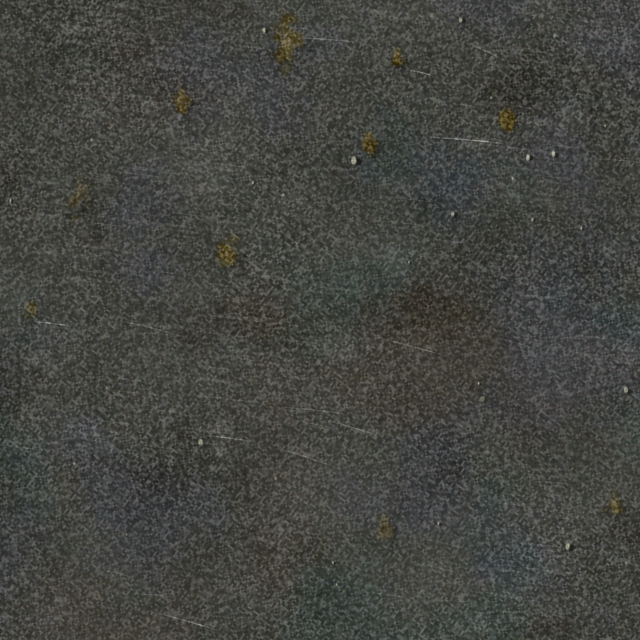
This texture is drawn by a Shadertoy shader. Its source:

```glsl
float hash(vec2 p) {
    uvec2 q = uvec2(ivec2(floor(p))) * uvec2(1597334677u, 3812015801u);
    uint n = (q.x ^ q.y) * 1597334677u;
    n = (n ^ (n >> 15)) * 2246822519u;
    n ^= n >> 13;
    return float(n >> 8) / 16777216.0;
}

vec2 hash2(float i, float seed) {
    return vec2(hash(vec2(i, seed)), hash(vec2(i, seed + 57.0)));
}

float noise(vec2 p) {
    vec2 i = floor(p), f = fract(p);
    f = f * f * (3.0 - 2.0 * f);
    return mix(mix(hash(i), hash(i + vec2(1, 0)), f.x),
               mix(hash(i + vec2(0, 1)), hash(i + vec2(1, 1)), f.x), f.y);
}

float fbm(vec2 p) {
    float sum = 0.0, amp = 0.5;
    for (int i = 0; i < 5; i++) {
        sum += amp * noise(p);
        p = mat2(0.8, 0.6, -0.6, 0.8) * p * 2.03 + 17.0;
        amp *= 0.5;
    }
    return sum / 0.97;
}

// Offset from a centre, wrapped around the canvas edges
vec2 wrapped(vec2 p, vec2 centre) {
    return fract(p - centre + 0.5) - 0.5;
}

// Ragged spot: 1 inside, fading to 0 at its worn rim
float spot(vec2 d, vec2 radius, float rough, float soft) {
    return 1.0 - smoothstep(1.0 - soft, 1.0 + soft, length(d / radius) + rough);
}

vec3 slate(vec2 uv) {
    float cloud = fbm(uv * 4.0 + 3.0) - 0.5;
    float blotch = fbm(uv * 13.0 + 40.0) - 0.5;
    vec3 col = vec3(0.267, 0.270, 0.249) + 0.07 * cloud + 0.05 * blotch;

    // Blue, green and brown tints
    float blue = smoothstep(0.50, 0.72, fbm(uv * 4.5 + 71.0));
    float green = smoothstep(0.52, 0.72, fbm(uv * 4.0 + 113.0));
    float brown = smoothstep(0.50, 0.72, fbm(uv * 4.5 + 159.0));
    col += blue * vec3(0.0, 0.001, 0.024);
    col += green * vec3(-0.024, -0.002, 0.0);
    col += brown * vec3(0.006, -0.006, -0.012);

    // Dark stains
    float stain = smoothstep(0.58, 0.76, fbm(uv * vec2(6.0, 8.0) + 211.0));
    return col - stain * vec3(0.034, 0.038, 0.044);
}

void mainImage(out vec4 fragColor, in vec2 fragCoord) {
    vec2 uv = fragCoord / iResolution.y;
    float px = 1.0 / iResolution.y;
    float rough = fbm(uv * 70.0) - 0.5;
    vec3 col = slate(uv);

    // Pale smudges
    for (float i = 0.0; i < 9.0; i++) {
        vec2 r = hash2(i, 11.0);
        vec2 d = wrapped(uv, hash2(i, 3.0));
        col += 0.05 * (0.4 + 0.6 * r.y) * spot(d, 0.014 + 0.014 * r, 1.8 * rough, 0.5);
    }

    // Fine grain, turned off the pixel grid, and brushed streaks
    vec2 turned = mat2(0.8, 0.6, -0.6, 0.8) * uv;
    float fine = noise(turned * 310.0 + 400.0);
    float coarse = noise(uv * 170.0 + 31.0);
    float patchy = 0.8 + 0.4 * noise(uv * 7.0 + 5.0);
    float grain = 0.13 * (fine - 0.5) + 0.04 * (coarse - 0.5) + 0.09 * (fine * fine * fine - 0.18);
    col += grain * patchy;
    vec2 tilted = vec2(uv.x - 0.12 * uv.y, uv.y + 0.12 * uv.x);
    float streak = noise(tilted * vec2(14.0, 260.0));
    col += 0.06 * smoothstep(0.65, 1.0, streak) * smoothstep(0.45, 0.7, noise(uv * 6.0 + 83.0));
    col += 0.02 * (vec3(noise(uv * 190.0 + 7.0), 0.5, noise(uv * 190.0 + 67.0)) - 0.5);

    // Rust spots, few large and many small
    for (float i = 0.0; i < 10.0; i++) {
        vec2 r = hash2(i, 23.0);
        vec2 d = wrapped(uv, hash2(i, 29.0));
        float size = mix(0.008, 0.018, r.x * r.x * r.x);
        float rust = spot(d, size * vec2(1.0, 1.2 + 0.8 * r.x), 2.2 * rough, 0.5);
        vec3 ochre = vec3(0.37, 0.31, 0.13) + 1.5 * grain + 0.35 * rough;
        col = mix(col, ochre, rust * (0.3 + 0.5 * r.y));
        col -= 0.05 * spot(d + vec2(-0.5, 1.0) * size, vec2(1.5 * size), 2.5 * rough, 0.5) * (1.0 - rust);
    }

    // Scratches falling gently to the right
    for (float i = 0.0; i < 34.0; i++) {
        vec2 r = hash2(i, 41.0);
        float angle = -0.06 - 0.36 * hash(vec2(i, 47.0));
        vec2 axis = vec2(cos(angle), sin(angle));
        vec2 d = wrapped(uv, hash2(i, 53.0));
        float along = dot(d, axis) / mix(0.015, 0.075, r.x);
        float across = abs(dot(d, vec2(-axis.y, axis.x)) + 0.0015 * along * along);
        float width = 0.0006 + 0.0004 * r.y;
        float line = 1.0 - smoothstep(width - 0.5 * px, width + 0.7 * px, across);
        float fade = 1.0 - smoothstep(0.3, 1.0, abs(along));
        float broken = 0.35 + 0.65 * noise(vec2(along * 12.0 + 20.0, i));
        col += (0.07 + 0.26 * r.y * r.y * r.y) * line * fade * broken;
    }

    // Chips: bright flecks, some beside a dark pit
    for (float i = 0.0; i < 36.0; i++) {
        vec2 r = hash2(i, 61.0);
        vec2 d = wrapped(uv, hash2(i, 73.0));
        float size = mix(0.0016, 0.006, pow(r.x, 4.0));
        float soft = clamp(px / size, 0.25, 0.8);
        float pit = spot(d - vec2(1.4, -0.6) * size, vec2(1.5, 1.2) * size, rough, soft);
        col = mix(col, vec3(0.09, 0.09, 0.08), 0.8 * pit * step(0.6, r.y));
        float fleck = spot(d, size * vec2(0.9, 1.0 + 0.5 * r.y), rough, soft);
        col = mix(col, vec3(0.66, 0.66, 0.58) + grain, fleck * (0.45 + 0.5 * r.y));
    }

    fragColor = vec4(clamp(col, 0.0, 1.0), 1.0);
}
```
